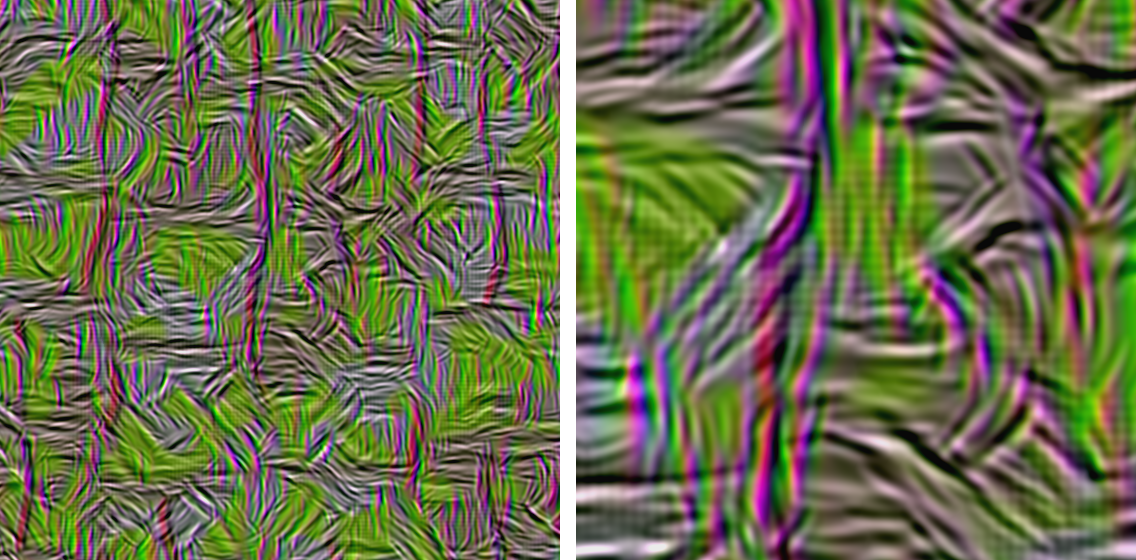
Left: the whole. Right: its middle third, enlarged.
Write a three.js fragment shader that draws this pattern.

```glsl
// Dreamlike lattice of bent panes filled with oriented ripples.
// A warped, unevenly split grid steers sparse Gabor kernels; upright ripples
// split into colour fringes, level ones stay grey, over green and grey ground.
varying vec2 vUv;

const vec3 GREEN  = vec3(0.40, 0.55, 0.10);
const vec3 GREY   = vec3(0.45, 0.46, 0.46);
const vec3 BROWN  = vec3(0.41, 0.37, 0.31);
const vec3 RED    = vec3(0.68, 0.13, 0.25);
const vec3 VIOLET = vec3(0.46, 0.18, 0.55);
const vec3 DARK   = vec3(0.13, 0.11, 0.10);
const vec3 PALE   = vec3(0.62, 0.60, 0.59);
const vec3 FRINGE = vec3(0.0, 2.3, -1.1);  // phase offset of each channel
const vec3 SWING  = vec3(1.0, 0.82, 1.0);  // ripple strength of each channel
const vec2 PANES = vec2(3.6, 4.3);         // large panes across and up
const float SPLIT_SHARE = 0.65;            // share of panes halved by a mullion
const float BEND = 0.055;
const float COARSE = 14.0, MEDIUM = 25.0, FINE = 44.0;  // kernels across
const float WEAVE = 900.0;                 // angular frequency of fine weave
const float PI = 3.14159;

struct Pane {
  vec2 local;   // -1 to 1 inside the pane
  vec2 gap;     // distance to the nearest upright and level wall
  float inner;  // 1 beside a mullion
};

vec2 hash2(vec2 p) {
  return fract(sin(vec2(dot(p, vec2(127.1, 311.7)),
                        dot(p, vec2(269.5, 183.3)))) * 43758.5);
}

float corner(vec2 cell, vec2 f) {
  float a = 2.0 * PI * hash2(cell).x;
  return dot(vec2(cos(a), sin(a)), f);
}

float gradientNoise(vec2 p) {
  vec2 i = floor(p), f = fract(p);
  vec2 w = f * f * f * (f * (f * 6.0 - 15.0) + 10.0);
  vec2 e = vec2(1.0, 0.0);
  return mix(mix(corner(i, f), corner(i + e, f - e), w.x),
             mix(corner(i + e.yx, f - e.yx), corner(i + 1.0, f - 1.0), w.x), w.y);
}

vec2 bend(vec2 p) {
  return p + BEND * vec2(gradientNoise(p * 5.0), gradientNoise(p * 4.5 + 17.3));
}

Pane findPane(vec2 p) {
  vec2 g = p * PANES + vec2(0.35, 0.0);
  g.y += 0.5 * hash2(vec2(floor(g.x), 3.0)).x;
  vec2 id = floor(g), f = fract(g), size = 0.5 / PANES;
  float inner = 0.0;
  if (hash2(id + 5.0).y < SPLIT_SHARE) {
    inner = step(abs(f.x - 0.5), 0.25);
    f.x = fract(f.x * 2.0);
    size.x *= 0.5;
  }
  vec2 local = f * 2.0 - 1.0;
  return Pane(local, (1.0 - abs(local)) * size, inner);
}

// Ripples run upright or level along the pane sides, slanted in some regions.
float rippleAngle(vec2 p) {
  vec2 c = findPane(bend(p)).local;
  float bias = 2.2 * gradientNoise(p * 11.0 + 23.0);
  float upright = smoothstep(-0.18, 0.18, abs(c.x) - abs(c.y) + bias + 0.05);
  float slant = gradientNoise(p * 6.0 + 31.0);
  float turn = sign(slant) * smoothstep(0.14, 0.3, abs(slant));
  return sign(c.x * c.y) * 0.5 * PI * (1.0 - upright) + 0.75 * turn;
}

// Sparse Gabor noise with one kernel per cell and fringes on upright ripples.
vec3 ripples(vec2 p, float cells, float cycles, float fringe) {
  vec2 g = p * cells, home = floor(g);
  vec3 sum = vec3(0.0);
  for (int j = -1; j <= 1; j++) {
    for (int i = -1; i <= 1; i++) {
      vec2 cell = home + vec2(float(i), float(j));
      vec2 centre = cell + hash2(cell + cells);
      vec2 r = hash2(cell + cells * 3.0 + 7.0);
      float a = rippleAngle(centre / cells) + 0.35 * (r.x - 0.5);
      vec2 d = g - centre, n = vec2(cos(a), sin(a));
      float u = dot(d, n), v = dot(d, vec2(-n.y, n.x));
      float wave = 2.0 * PI * (cycles * (0.8 + 0.4 * r.x) * (u + 0.12 * v * v) + r.y);
      float envelope = max(0.0, 1.0 - dot(d, d)) * exp(-5.0 * u * u);
      float tint = fringe * smoothstep(0.3, 0.95, n.x * n.x);
      sum += envelope * cos(wave + FRINGE * tint);
    }
  }
  return sum * SWING;
}

float ridge(float d, float width) {
  return exp(-d * d / (width * width));
}

void main() {
  vec2 p = vUv;
  Pane pane = findPane(bend(p));

  // Green fields inside the panes, grey and brown elsewhere
  float inside = smoothstep(0.004, 0.03, min(pane.gap.x, pane.gap.y));
  float field = smoothstep(-0.06, 0.16, gradientNoise(p * 10.0 + 4.0));
  vec3 ground = mix(GREY, BROWN, smoothstep(-0.2, 0.3, gradientNoise(p * 4.0 + 50.0)));
  vec3 color = mix(ground, GREEN, field * mix(0.3, 1.0, inside));

  // Level walls: wide brown bands with a dark streak and a pale rim
  float h = -sign(pane.local.y) * pane.gap.y;
  float level = smoothstep(0.0, 0.02, pane.gap.x);
  level *= smoothstep(-0.3, 0.15, gradientNoise(p * 7.0 + 13.0));
  color = mix(color, BROWN, 0.85 * ridge(h, 0.022));
  color = mix(color, DARK, 0.65 * level * ridge(h - 0.004, 0.0035));
  color = mix(color, PALE, 0.55 * level * ridge(h + 0.005, 0.004));

  // Upright walls: red or violet cores with dark and pale flanks
  float s = -sign(pane.local.x) * pane.gap.x;
  float shown = smoothstep(-0.25, 0.15, gradientNoise(p * vec2(5.0, 4.0) + 9.0));
  shown *= mix(1.0, smoothstep(0.0, 0.025, pane.gap.y), pane.inner);
  vec3 core = mix(RED, VIOLET, smoothstep(-0.1, 0.25, gradientNoise(p * 6.0 + 70.0)));
  color = mix(color, core, 0.85 * shown * ridge(s, 0.008));
  color = mix(color, DARK, 0.8 * shown * ridge(s - 0.011, 0.005));
  color = mix(color, PALE, 0.5 * shown * ridge(s + 0.013, 0.004));

  // Ripples at three sizes, calmer over the green
  float calm = 1.0 - 0.35 * field * inside;
  color += 0.15 * ripples(p, COARSE, 1.8, 1.0);
  color += 0.25 * calm * ripples(p, MEDIUM, 1.9, 0.9);
  color += 0.22 * calm * ripples(p, FINE, 1.8, 0.4);

  // Faint woven grain in patches
  float patches = smoothstep(0.0, 0.3, gradientNoise(p * 9.0 + 90.0));
  color += 0.02 * patches * (sin(p.x * WEAVE) + sin(p.y * WEAVE));

  gl_FragColor = vec4(clamp(color - 0.01, 0.03, 0.92), 1.0);
}
```
